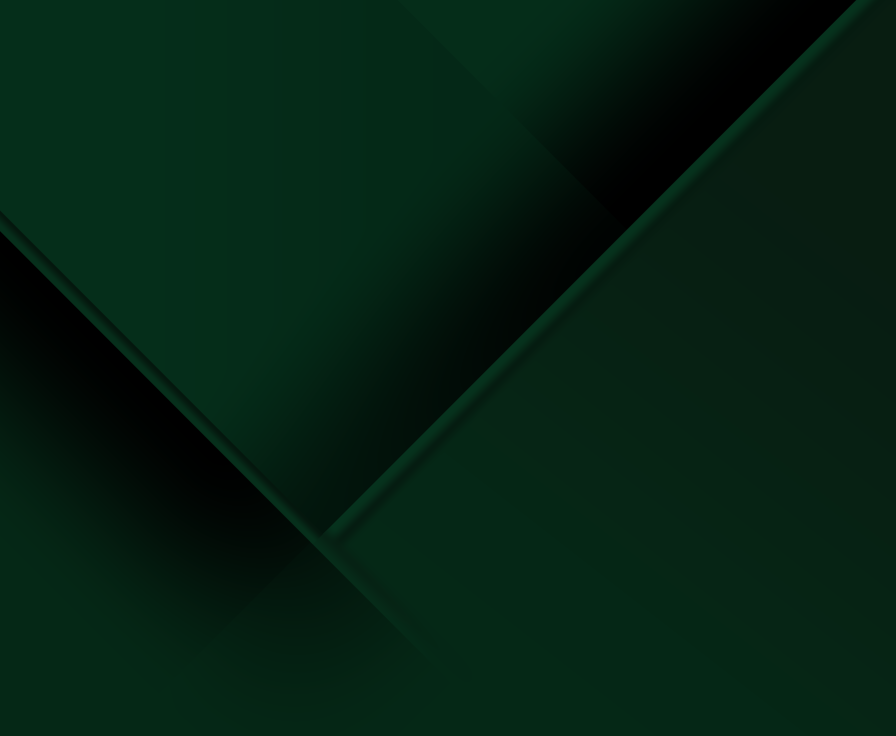
A WebGL 2 fragment shader for this background:

```glsl
#version 300 es
precision highp float;

#define RISING_EDGE 0.165
#define FALLING_LOW 0.686
#define FALLING_HIGH 0.714
#define BACK_SEAM 1.541
#define RIM_WIDTH 0.034
#define GREEN vec3(0.018, 0.168, 0.095)
#define DEEP_GREEN vec3(0.02, 0.155, 0.086)
#define DUSK_GREEN vec3(0.03, 0.112, 0.068)
#define RIM_LIGHT vec3(0.025, 0.195, 0.112)
#define GROOVE vec3(0.02, 0.105, 0.062)

uniform vec2 u_resolution;
out vec4 fragColor;

// Antialiased step across a 45 degree edge
float edgeMask(float edge, float value) {
    float blur = 1.0 / u_resolution.y;
    return smoothstep(edge - blur, edge + blur, value);
}

// Upper left sheets, shaded towards the rising edge
vec3 upperSheets(vec2 p, float rise, float fall) {
    float gap = RISING_EDGE - rise;
    float strength = mix(0.5, 0.93, smoothstep(0.7, 1.5, fall));
    float frontShade = 1.0 - strength * (1.0 - smoothstep(0.0, 0.36, gap));
    float backShade = smoothstep(0.03, 0.42, gap);
    vec3 front = GREEN * mix(1.07, 0.94, smoothstep(0.15, 0.65, p.x)) * frontShade;
    vec3 back = GREEN * 1.04 * backShade;
    return mix(front, back, edgeMask(BACK_SEAM, fall));
}

// Right sheet with a lit rim and a soft groove
vec3 rightSheet(vec2 p, float rise) {
    float across = rise - RISING_EDGE;
    vec3 sheet = mix(DEEP_GREEN, DUSK_GREEN, smoothstep(0.6, 1.5, dot(p, vec2(0.7, 0.9))));
    vec3 rim = mix(RIM_LIGHT, GROOVE, smoothstep(0.008, RIM_WIDTH, across));
    return mix(rim, sheet, smoothstep(0.8 * RIM_WIDTH, 1.6 * RIM_WIDTH, across));
}

// Lower left sheet, shaded below the falling edge
vec3 lowerSheet(vec2 p, float rise, float fall) {
    float gap = FALLING_LOW - fall;
    float strength = 1.0 - smoothstep(-0.1, 0.55, rise);
    float shade = 1.0 - strength * (1.0 - smoothstep(0.0, 0.42, gap));
    float fold = edgeMask(RISING_EDGE - 0.006, rise) * smoothstep(0.03, 0.2, p.y);
    fold *= 1.0 - smoothstep(0.16, 0.4, rise);
    return DEEP_GREEN * (shade + 0.08 * fold);
}

void main() {
    vec2 p = gl_FragCoord.xy / u_resolution.y;
    p.x *= (512.0 / 420.0) * u_resolution.y / u_resolution.x;
    float rise = p.x - p.y;
    float fall = p.x + p.y;

    float rightMask = edgeMask(RISING_EDGE, rise);
    vec3 above = mix(upperSheets(p, rise, fall), rightSheet(p, rise), rightMask);

    // Falling rim, dissolving towards the lower right
    float along = (fall - FALLING_LOW) / (FALLING_HIGH - FALLING_LOW);
    vec3 rim = mix(RIM_LIGHT * 0.95, GROOVE * 0.85, smoothstep(0.2, 0.95, along));
    vec3 softRim = mix(RIM_LIGHT * 0.9, GROOVE * 1.2, smoothstep(0.0, 1.2, along));
    float fade = 1.0 - smoothstep(0.2, 0.58, rise);
    float rimMask = 1.0 - edgeMask(FALLING_HIGH, fall);
    float softMask = 1.0 - smoothstep(FALLING_HIGH - 0.005, FALLING_HIGH + 0.025, fall);
    above = mix(above, mix(rim, softRim, rightMask), mix(rimMask, softMask, rightMask) * fade);

    vec3 color = mix(lowerSheet(p, rise, fall), above, edgeMask(FALLING_LOW, fall));
    fragColor = vec4(color, 1.0);
}
```
